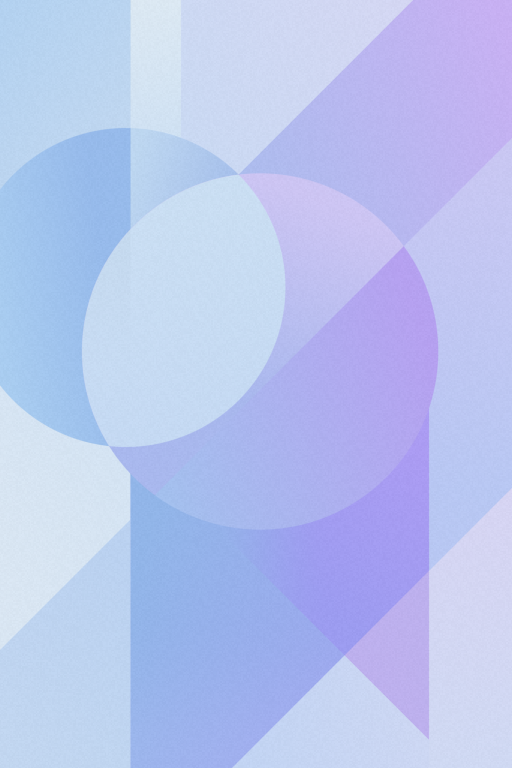
A Shadertoy shader for this background:

```glsl
// Pastel overlapping circles, diagonal bands and a vertical column with fine grain.

// Soft coverage of the side where d is positive, about one pixel wide.
float side(float d) {
    return smoothstep(-0.75, 0.75, d * iResolution.x);
}

// Linear colour gradient between two places.
vec3 ramp(vec2 p, vec2 start, vec2 end, vec3 a, vec3 b) {
    vec2 axis = end - start;
    return mix(a, b, clamp(dot(p - start, axis) / dot(axis, axis), 0.0, 1.0));
}

float hash(vec2 p) {
    return fract(sin(dot(p, vec2(12.9898, 78.233))) * 43758.5453);
}

void mainImage(out vec4 fragColor, in vec2 fragCoord) {
    // Canvas is one unit wide and 1.5 units high.
    vec2 p = fragCoord / iResolution.xy * vec2(1.0, 1.5);

    // Shared edges
    float rise = p.x - p.y;
    float bandTop = side(rise + 0.693);
    float bandBottom = side(rise + 0.2305);
    float corner = side(rise - 0.453);
    float wedge = side(p.x + p.y - 0.893);
    float left = side(0.255 - p.x);
    float column = (1.0 - left) * side(0.838 - p.x) * side(0.8 - p.y);
    float smallDisc = side(0.3115 - length(p - vec2(0.246, 0.9385)));
    float bigDisc = side(0.348 - length(p - vec2(0.508, 0.8135)));

    // Upper sky and pale strip
    vec3 col = ramp(p, vec2(0.35, 1.25), vec2(0.8, 1.5), vec3(0.79, 0.85, 0.95), vec3(0.83, 0.84, 0.95));
    vec3 strip = ramp(p, vec2(0.3, 1.22), vec2(0.3, 1.5), vec3(0.81, 0.88, 0.95), vec3(0.86, 0.91, 0.95));
    col = mix(col, strip, side(0.3535 - p.x));

    // Diagonal bands on the right
    vec3 violet = ramp(p, vec2(0.45, 1.15), vec2(1.0, 1.42), vec3(0.67, 0.74, 0.93), vec3(0.78, 0.69, 0.95));
    col = mix(col, violet, bandTop);
    vec3 periwinkle = ramp(p, vec2(0.88, 0.55), vec2(1.0, 1.23), vec3(0.72, 0.78, 0.95), vec3(0.79, 0.78, 0.95));
    col = mix(col, periwinkle, bandBottom);
    vec3 lilac = ramp(p, vec2(0.85, 0.0), vec2(1.0, 0.55), vec3(0.81, 0.85, 0.95), vec3(0.84, 0.83, 0.95));
    col = mix(col, lilac, corner);

    // Left panels
    vec3 panel = ramp(p, vec2(0.0, 1.5), vec2(0.25, 1.25), vec3(0.70, 0.82, 0.94), vec3(0.75, 0.84, 0.94));
    vec3 ice = ramp(p, vec2(0.0, 0.4), vec2(0.25, 0.6), vec3(0.85, 0.90, 0.95), vec3(0.83, 0.89, 0.95));
    vec3 slope = ramp(p, vec2(0.0, 0.0), vec2(0.25, 0.4), vec3(0.76, 0.84, 0.94), vec3(0.73, 0.82, 0.94));
    panel = mix(panel, mix(ice, slope, bandBottom), side(0.9385 - p.y));
    col = mix(col, panel, left);

    // Column, its violet wedge and the pale corner crossing it
    vec3 pillar = ramp(p, vec2(0.27, 0.4), vec2(0.68, 0.25), vec3(0.57, 0.71, 0.91), vec3(0.61, 0.66, 0.93));
    pillar += vec3(0.03, 0.015, 0.01) * smoothstep(0.3, 0.0, p.y);
    vec3 iris = ramp(p, vec2(0.6, 0.35), vec2(0.84, 0.6), vec3(0.61, 0.61, 0.94), vec3(0.67, 0.61, 0.95));
    pillar = mix(pillar, iris, wedge * smoothstep(0.42, 0.65, p.x));
    vec3 foot = ramp(p, vec2(0.5, 0.0), vec2(0.83, 0.05), vec3(0.76, 0.83, 0.95), vec3(0.80, 0.84, 0.95));
    foot = mix(foot, vec3(0.74, 0.69, 0.93), wedge);
    col = mix(col, mix(pillar, foot, corner), column);

    // Small blue disc, lighter beyond the vertical edge
    vec3 blue = ramp(p, vec2(0.0, 0.86), vec2(0.22, 0.9), vec3(0.66, 0.80, 0.94), vec3(0.59, 0.73, 0.92));
    vec3 haze = ramp(p, vec2(0.27, 1.21), vec2(0.46, 1.15), vec3(0.74, 0.84, 0.94), vec3(0.65, 0.75, 0.92));
    col = mix(col, mix(haze, blue, left), smallDisc);

    // Large disc split by the diagonal
    vec3 dusk = ramp(p, vec2(0.3, 0.6), vec2(0.84, 0.82), vec3(0.64, 0.75, 0.93), vec3(0.71, 0.63, 0.94));
    dusk = mix(dusk, vec3(0.69, 0.80, 0.94), left);
    vec3 blush = ramp(p, vec2(0.48, 0.72), vec2(0.64, 1.1), vec3(0.66, 0.72, 0.93), vec3(0.80, 0.77, 0.95));
    col = mix(col, mix(blush, dusk, bandBottom), bigDisc);

    // Pale lens with a faint trace of the vertical edge
    vec3 lens = ramp(p, vec2(0.4, 0.65), vec2(0.35, 1.1), vec3(0.77, 0.85, 0.95), vec3(0.79, 0.87, 0.95));
    lens -= 0.015 * left * smoothstep(0.75, 1.05, p.y);
    col = mix(col, lens, smallDisc * bigDisc);

    // Fine paper grain
    col += 0.02 * (hash(floor(p * 342.0)) - 0.5);
    fragColor = vec4(col, 1.0);
}
```
